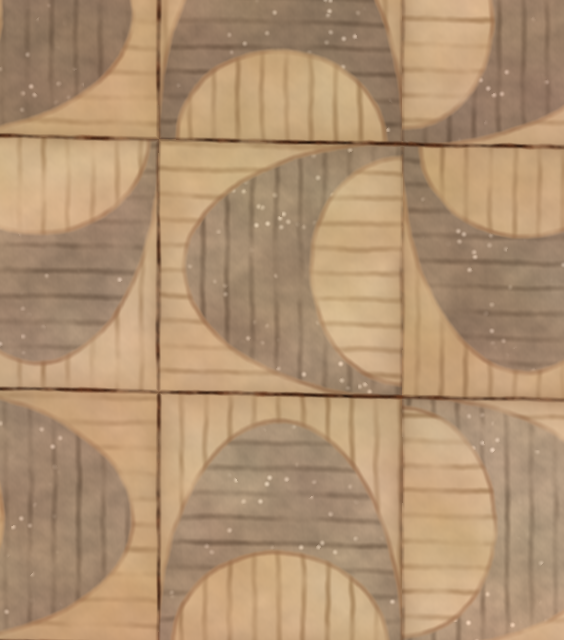
A Shadertoy shader for this pattern:

```glsl
// Worn clay tiles with grey crescents, each turned a quarter from its neighbour.
#define TILE vec2(0.3815, 0.3946)   // tile size, canvas height = 1
#define ORIGIN vec2(0.2474, 0.384)  // lower left corner of tile (0, 0)
#define TILT 0.02                   // slope of the rows
#define OUTER vec2(0.89, 0.50)      // crescent radii, in tiles
#define INNER vec2(0.375, 0.445)
#define GROOVES 10.0                // grooves per tile
#define SOFT 0.011                  // least edge softness, in tiles
#define CLAY_PALE vec3(0.845, 0.725, 0.580)
#define CLAY_WARM vec3(0.775, 0.630, 0.455)
#define GREY_DARK vec3(0.570, 0.470, 0.380)
#define GREY_PALE vec3(0.705, 0.605, 0.495)
#define JOINT vec3(0.28, 0.15, 0.08)

float hash(vec2 p) {
    vec3 q = fract(p.xyx * vec3(0.1031, 0.1030, 0.0973));
    q += dot(q, q.yzx + 33.33);
    return fract((q.x + q.y) * q.z);
}

// Cellular noise: distance to the nearest point, and that point's random value
vec2 cells(vec2 p) {
    vec2 base = floor(p), best = vec2(9.0, 0.0);
    for (int y = -1; y <= 1; y++)
    for (int x = -1; x <= 1; x++) {
        vec2 cell = base + vec2(x, y);
        vec2 point = cell + vec2(hash(cell), hash(cell + 57.0));
        float d = distance(p, point);
        if (d < best.x) best = vec2(d, hash(cell + 113.0));
    }
    return best;
}

// Layered sines, roughly -1 to 1
float waves(vec2 p) {
    float sum = 0.0, amp = 0.5;
    for (int i = 0; i < 4; i++) {
        sum += amp * sin(p.x + 1.7 * sin(p.y)) * cos(p.y - 0.6 * p.x);
        p = mat2(1.5, 1.2, -1.2, 1.5) * p + 2.3;
        amp *= 0.6;
    }
    return sum;
}

float ellipse(vec2 p, vec2 radii) {
    float k = length(p / radii);
    return k * (k - 1.0) / max(length(p / (radii * radii)), 1e-4);
}

// Soft stripe of the given half width around distance zero
float stripe(float d, float halfWidth, float blur) {
    return 1.0 - smoothstep(max(halfWidth - blur, 0.0), halfWidth + blur, abs(d));
}

// Grooves that differ in depth from one to the next
float groove(float t, float seed, float blur) {
    float depth = 0.55 + 0.45 * hash(vec2(floor(t * GROOVES), 31.0 * seed));
    return depth * stripe((fract(t * GROOVES) - 0.5) / GROOVES, 0.009, blur);
}

void mainImage(out vec4 fragColor, in vec2 fragCoord) {
    vec2 p = fragCoord / iResolution.y;
    float blur = max(SOFT, 1.0 / (iResolution.y * TILE.y));

    // Tile grid, slightly tilted and uneven
    vec2 grid = (p + vec2(0.0, TILT * (p.x - 0.44)) - ORIGIN) / TILE;
    grid += 0.004 * vec2(waves(p * 14.0), waves(p * 14.0 + 5.0));
    vec2 id = floor(grid), local = grid - id - 0.5;
    float seed = hash(id + 21.0);

    // Crescents open right, up, left, down around each block of four
    vec2 parity = mod(id, 2.0);
    float turn = 1.570796 * (parity.y > 0.5 ? 3.0 - parity.x : parity.x);
    vec2 axis = vec2(cos(turn), sin(turn));
    float along = dot(local, axis) + 0.5;
    float across = dot(local, vec2(-axis.y, axis.x));
    vec2 fromMouth = vec2(along - 1.0, across + 0.012 * (seed - 0.5));
    vec2 innerRadii = INNER * (1.0 + 0.1 * (seed - 0.5));
    float crescent = max(ellipse(fromMouth, OUTER), -ellipse(fromMouth, innerRadii));
    crescent += 0.004 * waves(p * 40.0);
    float inside = 1.0 - smoothstep(-blur, blur, crescent);

    // Noise shared by both clays
    float slow = waves(p * 9.0 + seed * 6.0);
    float mottle = waves(p * 34.0 + 2.0);
    float fine = waves(p * 70.0);
    float wear = clamp(0.65 + 0.8 * waves(p * 17.0 + 3.0), 0.15, 1.0);
    float warp = 0.007 * waves(p * 25.0 + seed);

    // Pale clay, grooved along the axis
    vec3 clay = mix(CLAY_WARM, CLAY_PALE, clamp(0.35 + 0.5 * seed + 0.6 * slow, 0.0, 1.0));
    clay *= 1.0 + 0.02 * fine + 0.035 * mottle;
    float clayGroove = groove(across + 0.1 * seed + warp, seed, blur);
    clay = mix(clay, vec3(0.62, 0.475, 0.32), 0.75 * wear * clayGroove);

    // Grey clay, grooved across the axis and flecked with soft grit
    float tone = 0.42 - 0.24 * id.y + 0.5 * (seed - 0.5) + 0.45 * slow;
    vec3 grey = mix(GREY_DARK, GREY_PALE, clamp(tone, 0.0, 1.0));
    grey *= 1.0 + 0.05 * fine + 0.08 * mottle;
    float greyGroove = groove(along + 0.1 * seed + warp, seed + 1.0, blur);
    grey *= 1.0 - 0.26 * wear * greyGroove * vec3(0.9, 1.0, 1.1);
    vec2 grit = cells(p * 68.0);
    float fleck = step(0.84, grit.y) * (1.0 - smoothstep(0.0, 0.42, grit.x));
    grey += 0.24 * fleck * smoothstep(-0.2, 0.5, waves(p * 22.0));

    // Inlay with a brown rim that fades in and out
    vec3 color = mix(clay, grey, inside);
    float rim = stripe(crescent - 0.006, 0.006, blur);
    color = mix(color, vec3(0.60, 0.43, 0.30), 0.65 * wear * rim);

    // Joints: rows dark throughout, every other column faint
    vec2 edge = 0.5 - abs(local);
    float column = mod(floor(grid.x + 0.5), 2.0) < 0.5 ? 0.9 : 0.3;
    float broken = smoothstep(-0.4, 0.3, waves(p * 24.0 + 1.0));
    float gap = max(stripe(edge.y, 0.006 + 0.004 * fine, 0.008),
                    column * stripe(edge.x, 0.008 + 0.005 * slow, 0.008));
    float grime = exp(-24.0 * min(edge.x, edge.y));
    color *= 1.0 - grime * (0.12 + 0.16 * slow) * vec3(0.8, 1.0, 1.2);
    color = mix(color, JOINT * (1.0 + 0.6 * fine), gap * (0.45 + 0.55 * broken));

    // Faint uneven tint
    color *= 1.0 + 0.03 * vec3(waves(p * 6.0), waves(p * 6.0 + 2.0), waves(p * 6.0 + 4.0));
    fragColor = vec4(clamp(color, 0.0, 1.0), 1.0);
}
```
